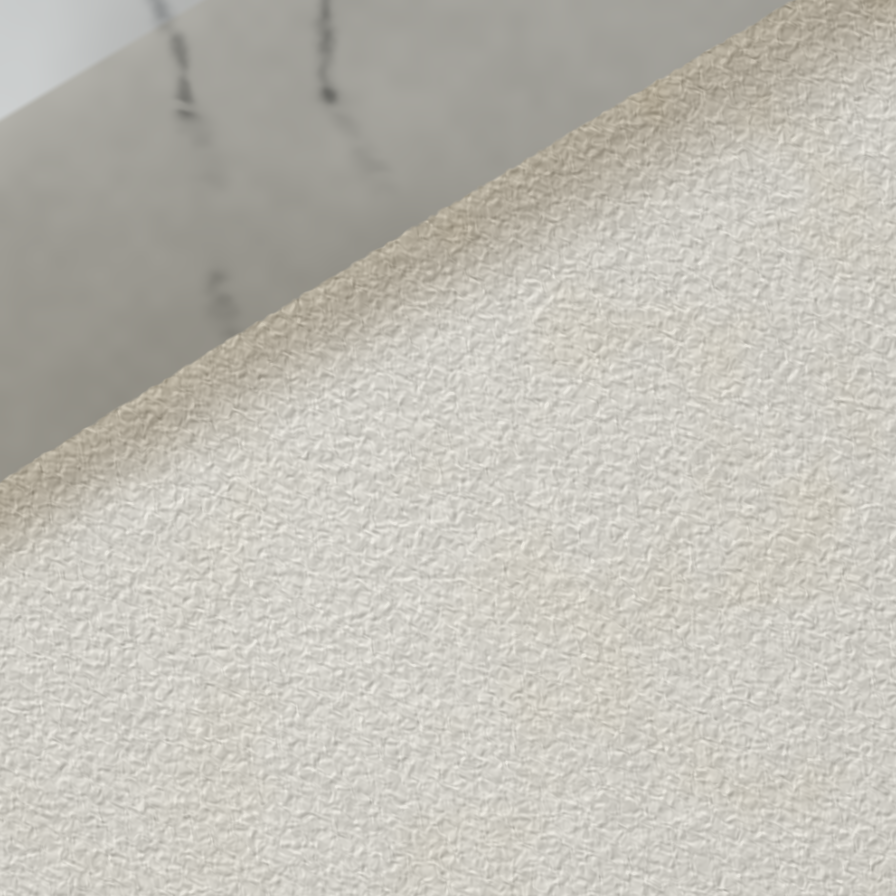
This texture is drawn by a three.js fragment shader. Its source:

```glsl
varying vec2 vUv;

float hash(vec2 p) {
  vec3 q = fract(p.xyx * 0.1031);
  q += dot(q, q.yzx + 33.33);
  return fract((q.x + q.y) * q.z);
}

float noise(vec2 p) {
  vec2 i = floor(p);
  vec2 f = fract(p);
  f = f * f * (3.0 - 2.0 * f);
  return mix(mix(hash(i), hash(i + vec2(1.0, 0.0)), f.x),
             mix(hash(i + vec2(0.0, 1.0)), hash(i + 1.0), f.x), f.y);
}

float fbm(vec2 p) {
  float sum = 0.0;
  float amp = 0.5;
  for (int i = 0; i < 4; i++) {
    sum += amp * noise(p);
    p = mat2(1.6, 1.2, -1.2, 1.6) * p + 7.3;
    amp *= 0.5;
  }
  return sum;
}

// Soft, broken streak along a segment
float vein(vec2 p, vec2 a, vec2 b, float width) {
  vec2 ab = b - a;
  float t = clamp(dot(p - a, ab) / dot(ab, ab), 0.0, 1.0);
  float d = length(p - a - ab * t) / width;
  float patches = smoothstep(0.1, 0.9, noise(p * vec2(40.0, 75.0)));
  return exp(-d * d) * (0.35 + 0.85 * patches);
}

// Pebbled height of the grain
float grainHeight(vec2 p) {
  vec2 warp = vec2(noise(p * 95.0), noise(p * 95.0 + 19.0)) - 0.5;
  vec2 q = mat2(0.82, 0.57, -0.57, 0.82) * p + warp * 0.006;
  return noise(q * vec2(135.0, 200.0)) + 0.5 * noise(q * 290.0 + 31.0);
}

vec3 marble(vec2 p, float edgeDistance) {
  float cloud = fbm(p * 7.0) - 0.47;
  vec3 col = mix(vec3(0.59, 0.58, 0.545), vec3(0.635, 0.63, 0.605),
                 smoothstep(0.5, 1.0, p.y));
  col += cloud * 0.06 + 0.018 * (noise(p * 45.0) - 0.5);
  col -= 0.015 * exp(-edgeDistance * 25.0);

  // Bright upper slab
  float slab = p.y - 0.866 - 0.59 * p.x;
  col += 0.05 * exp(-abs(slab) * 14.0) * (1.0 - smoothstep(0.1, 0.4, p.x));
  vec3 bright = mix(vec3(0.79, 0.80, 0.80), vec3(0.69, 0.695, 0.69),
                    smoothstep(0.0, 0.22, p.x));
  bright += cloud * 0.06;
  col = mix(col, bright, smoothstep(-0.005, 0.005, slab));

  // Veins
  vec2 q = p + 0.016 * (vec2(fbm(p * 26.0), fbm(p * 26.0 + 9.0)) - 0.47);
  float dark = 0.13 * vein(q, vec2(0.200, 0.955), vec2(0.207, 0.875), 0.010);
  dark += 0.05 * vein(q, vec2(0.207, 0.875), vec2(0.238, 0.805), 0.019);
  dark += 0.15 * vein(q, vec2(0.362, 1.01), vec2(0.366, 0.895), 0.009);
  dark += 0.04 * vein(q, vec2(0.366, 0.895), vec2(0.425, 0.795), 0.015);
  dark += 0.08 * vein(q, vec2(0.241, 0.69), vec2(0.256, 0.635), 0.014);
  dark += 0.12 * vein(q, vec2(0.168, 1.01), vec2(0.184, 0.972), 0.011);
  return col - dark * vec3(1.0, 0.98, 0.94);
}

vec3 leather(vec2 p, float depth) {
  // Rolled fold, wider toward the right
  float spread = mix(0.085, 0.15, p.x);
  float lit = smoothstep(0.015, spread + 0.02, depth);
  vec3 col = mix(vec3(0.675, 0.645, 0.585), vec3(0.805, 0.795, 0.765), lit);
  float rim = 1.0 - smoothstep(0.0, 0.035, depth);
  col += rim * vec3(0.025, 0.025, 0.02);

  // Broad tone and faint warm mottling
  vec2 c = p - vec2(0.4, 0.35);
  col += vec3(0.020, 0.021, 0.022) * exp(-6.0 * dot(c, c));
  float stain = smoothstep(0.45, 0.75, fbm(p * 8.0 + 3.0));
  col -= stain * vec3(0.006, 0.011, 0.022) * (0.4 + p.x);
  col += 0.02 * (noise(p * 55.0) - 0.5);

  // Relief lit from the upper left
  vec2 lightStep = vec2(-0.0011, 0.0015);
  float relief = grainHeight(p - lightStep) - grainHeight(p + lightStep);
  float grain = -0.145 * relief + 0.05 * (grainHeight(p) - 0.75);
  return col + clamp(grain, -0.14, 0.10);
}

void main() {
  vec2 p = vUv;
  float edgeY = 0.462 + 0.625 * p.x - 0.02 * p.x * p.x;
  float depth = (edgeY - p.y) * 0.85;
  float ragged = depth + 0.003 * (noise(p * 150.0) - 0.5);
  vec3 col = mix(marble(p, max(-depth, 0.0)), leather(p, max(depth, 0.0)),
                 smoothstep(-0.002, 0.002, ragged));
  gl_FragColor = vec4(col, 1.0);
}
```
